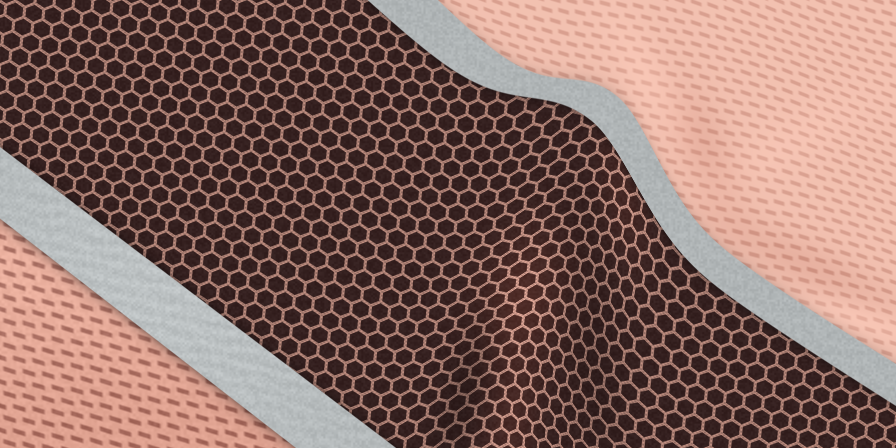
This texture is drawn by a WebGL 2 fragment shader. Its source:

```glsl
#version 300 es
precision highp float;

uniform vec2 u_resolution;
out vec4 fragColor;

float hash(vec2 p) {
    return fract(sin(dot(p, vec2(127.1, 311.7))) * 43758.5453);
}

float noise(vec2 p) {
    vec2 i = floor(p), f = fract(p);
    f = f * f * (3.0 - 2.0 * f);
    float low = mix(hash(i), hash(i + vec2(1, 0)), f.x);
    float high = mix(hash(i + vec2(0, 1)), hash(i + vec2(1, 1)), f.x);
    return mix(low, high, f.y);
}

// Bell curve with separate left and right widths
float bell(float x, float left, float right) {
    float t = x / (x < 0.0 ? left : right);
    return exp(-t * t);
}

float blob(vec2 p, vec2 center, vec2 size, float angle) {
    float c = cos(angle), s = sin(angle);
    vec2 d = mat2(c, -s, s, c) * (p - center) / size;
    return exp(-dot(d, d));
}

// Sagging diagonal from (start, 1) with a raised fold
float foldedEdge(float x, float start, float slope, float sag, float center, vec3 fold) {
    float line = 1.0 - slope * (x - start);
    float dip = sag * sin(3.14159 * (x - start) / (2.0 - start));
    return line - dip + fold.x * bell(x - center, fold.y, fold.z);
}

// Distance to the nearest side of a unit hexagonal grid
float hexEdge(vec2 p) {
    vec2 r = vec2(1.0, 1.7320508);
    vec2 a = mod(p, r) - 0.5 * r;
    vec2 b = mod(p - 0.5 * r, r) - 0.5 * r;
    vec2 g = abs(dot(a, a) < dot(b, b) ? a : b);
    return 0.5 - max(g.x, dot(g, vec2(0.5, 0.8660254)));
}

// Staggered rows of short stitches
float stitches(vec2 p, vec2 size) {
    vec2 g = p / size;
    g.x += 0.5 * mod(floor(g.y), 2.0);
    vec2 c = fract(g) - 0.5;
    c.y += 0.3 * c.x;
    return (1.0 - smoothstep(0.22, 0.42, abs(c.x))) * (1.0 - smoothstep(0.08, 0.3, abs(c.y)));
}

float cover(float d, float pixel) {
    return smoothstep(-pixel, pixel, d);
}

vec3 meshColor(vec2 p, float pixel) {
    // Bend the grid over the ridge
    float ridge = mix(1.13, 1.36, smoothstep(0.0, 0.75, p.y));
    float lift = bell(p.x - ridge, 0.17, 0.22);
    vec2 q = p + vec2(0.07 * smoothstep(-0.05, 0.25, p.x - ridge), 0.12 * p.x - 0.09 * lift);
    q.x -= 0.10 * p.y;
    vec2 cell = q / vec2(0.043, 0.039);

    float d = hexEdge(cell);
    float blur = pixel / 0.042;
    float thread = 1.0 - smoothstep(0.07 - 0.5 * blur, 0.07 + 0.9 * blur, d);
    float beads = 0.86 + 0.14 * sin(cell.x * 25.0) * sin(cell.y * 29.0);

    // Light and shade along the folds
    float glow = blob(p, vec2(1.16, 0.34), vec2(0.10, 0.16), -0.3);
    glow += 0.7 * blob(p, vec2(1.14, 0.04), vec2(0.06, 0.17), -0.15);
    glow += 0.6 * blob(p, vec2(1.39, 0.56), vec2(0.05, 0.17), 0.2);
    float shade = blob(p, vec2(1.04, 0.14), vec2(0.05, 0.2), -0.25);
    shade += 0.6 * blob(p, vec2(1.32, 0.22), vec2(0.06, 0.28), 0.1);

    vec3 ground = vec3(0.205, 0.125, 0.122) + 0.05 * (noise(p * 230.0) - 0.5);
    ground += vec3(0.10, 0.045, 0.03) * glow;
    vec3 yarn = vec3(0.85, 0.63, 0.57) * beads * (0.91 + 0.2 * glow - 0.25 * shade);
    return mix(ground * (1.0 - 0.2 * shade), yarn, thread);
}

vec3 upperFabric(vec2 p) {
    float light = 0.55 * blob(p, vec2(1.47, 0.79), vec2(0.05, 0.19), 0.55);
    light += 0.6 * blob(p, vec2(1.91, 0.29), vec2(0.16, 0.035), -0.3);
    light += 0.3 * blob(p, vec2(1.76, 0.68), vec2(0.25, 0.06), 0.5);
    float shade = 0.7 * blob(p, vec2(1.57, 0.67), vec2(0.06, 0.15), 0.4);
    shade += 0.6 * blob(p, vec2(1.8, 0.41), vec2(0.24, 0.05), -0.45);
    vec2 q = p + vec2(0.0, 0.16 * p.x + 0.012 * sin(p.x * 8.0 + p.y * 5.0));
    float stitch = stitches(q, vec2(0.037, 0.023));
    vec3 cloth = vec3(0.95, 0.755, 0.69) + 0.05 * light - vec3(0.07, 0.10, 0.10) * shade;
    return cloth - vec3(0.10, 0.13, 0.13) * stitch * (1.0 - 0.5 * light);
}

vec3 lowerFabric(vec2 p) {
    float stitch = stitches(p + vec2(0.0, 0.12 * p.x), vec2(0.043, 0.027));
    vec3 cloth = mix(vec3(0.88, 0.64, 0.57), vec3(0.93, 0.70, 0.63), smoothstep(0.0, 0.45, p.y));
    return cloth - vec3(0.25, 0.25, 0.23) * stitch + 0.05 * (noise(p * 150.0) - 0.5);
}

vec3 tapeColor(vec2 p, float light) {
    float grain = noise(p * 210.0) - 0.5;
    float weave = sin(p.y * 190.0 + p.x * 40.0 + 3.0 * noise(p * 22.0));
    return vec3(0.67, 0.69, 0.695) + 0.07 * light + 0.07 * grain + 0.018 * weave * light;
}

void main() {
    vec2 p = gl_FragCoord.xy / u_resolution.y;
    float pixel = 1.0 / u_resolution.y;

    // Signed heights above each tape border
    float upperTop = p.y - foldedEdge(p.x, 0.977, 0.794, 0.055, 1.38, vec3(0.155, 0.165, 0.12));
    float upperBase = p.y - foldedEdge(p.x, 0.82, 0.768, 0.05, 1.32, vec3(0.163, 0.2, 0.14));
    float lowerTop = p.y - (0.672 - 0.76 * p.x);
    float lowerBase = p.y - (0.512 - 0.775 * p.x);

    // Layers from lower left to upper right
    vec3 color = lowerFabric(p) * (1.0 - 0.35 * exp(-abs(lowerBase) * 75.0));
    float sheen = blob(p, vec2(0.34, 0.34), vec2(0.45, 0.2), -0.65);
    color = mix(color, tapeColor(p, 0.4 + 0.6 * sheen), cover(lowerBase, pixel));
    vec3 mesh = meshColor(p, pixel) * (1.0 - 0.3 * exp(-abs(lowerTop) * 90.0));
    mesh *= 1.0 - 0.3 * exp(-abs(upperBase) * 90.0);
    color = mix(color, mesh, cover(lowerTop, pixel));
    color = mix(color, tapeColor(p, 0.25), cover(upperBase, pixel));
    vec3 cloth = upperFabric(p) * (1.0 - 0.12 * exp(-abs(upperTop) * 70.0));
    color = mix(color, cloth, cover(upperTop, pixel));

    fragColor = vec4(clamp(color, 0.0, 1.0), 1.0);
}
```
